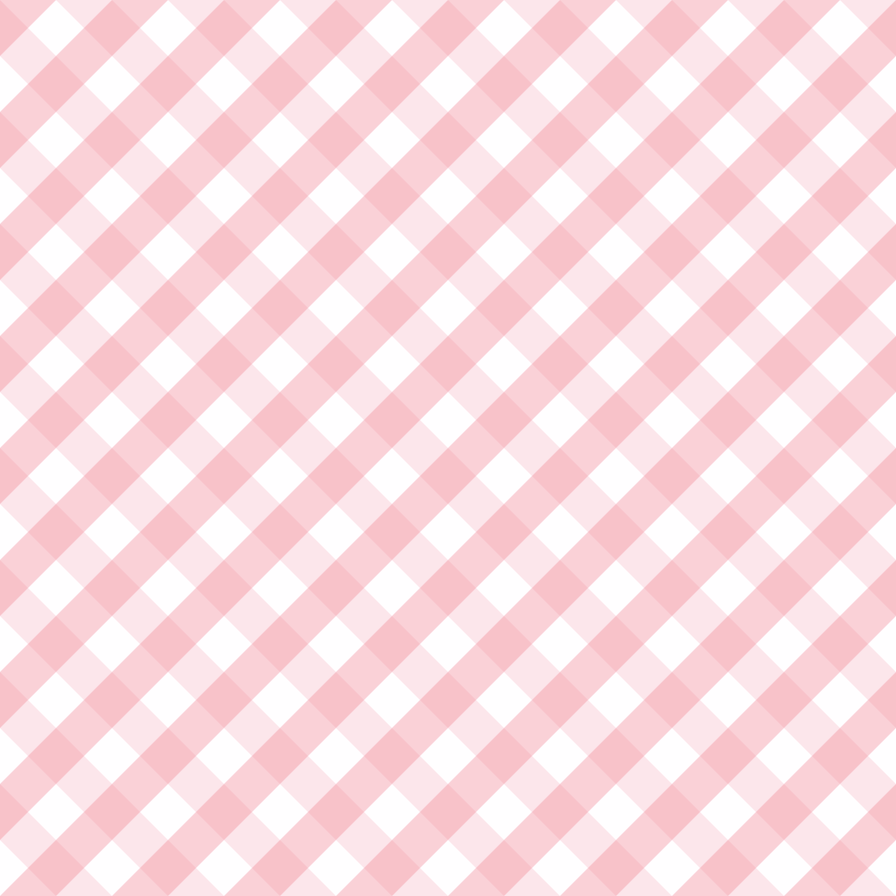
Write a Shadertoy shader that draws this pattern.

```glsl
// Diagonal gingham: rising and falling bands of pink cross over white.
// Each band set is a repeated distance to a centre line, thresholded with a
// smoothed edge; the two coverages then blend four flat cloth colours.

#define REPEATS        8.0    // whole checks across and down, so it tiles
#define BAND_WIDTH     0.5    // share of each period covered by a band
#define RISING_CENTRE  0.25   // phase of the rising bands
#define FALLING_CENTRE 0.75   // phase of the falling bands
#define EDGE_SOFTNESS  0.55   // edge half-width relative to the pixel footprint
#define WHITE_CLOTH    vec3(1.0, 0.995, 1.0)
#define FALLING_PINK   vec3(0.99, 0.90, 0.923)
#define RISING_PINK    vec3(0.98, 0.82, 0.845)
#define CROSSING_PINK  vec3(0.972, 0.76, 0.79)

// Coverage of parallel bands with period 1 along the given coordinate.
float bandCoverage(float coord, float centre) {
    float distToCentre = abs(fract(coord - centre + 0.5) - 0.5);
    float soft = EDGE_SOFTNESS * fwidth(coord);
    float halfWidth = 0.5 * BAND_WIDTH;
    return 1.0 - smoothstep(halfWidth - soft, halfWidth + soft, distToCentre);
}

void mainImage(out vec4 fragColor, in vec2 fragCoord) {
    vec2 check = REPEATS * fragCoord / iResolution.xy;

    // Both diagonals advance by whole periods across the canvas.
    float rising = bandCoverage(check.x - check.y, RISING_CENTRE);
    float falling = bandCoverage(check.x + check.y, FALLING_CENTRE);

    // Four cloth tones: bare, one band, the other band, both.
    vec3 bareSide = mix(WHITE_CLOTH, FALLING_PINK, falling);
    vec3 risingSide = mix(RISING_PINK, CROSSING_PINK, falling);
    fragColor = vec4(mix(bareSide, risingSide, rising), 1.0);
}
```
